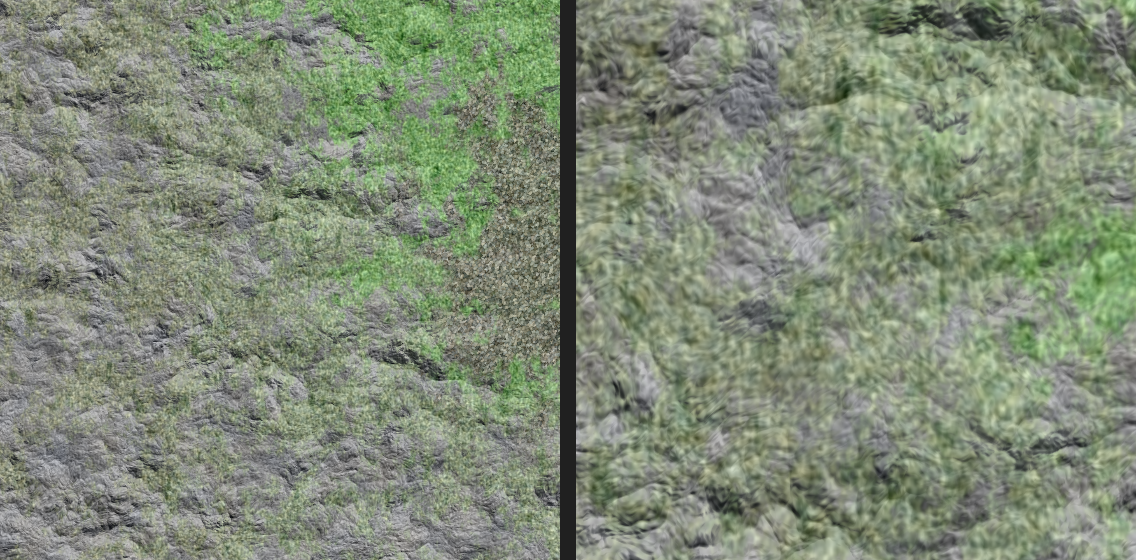
Left: the whole. Right: its middle third, enlarged.
Reproduce this texture procedurally as a three.js fragment shader.

```glsl
#define ROCK vec3(0.52, 0.52, 0.525)
#define SHADOW vec3(0.27, 0.28, 0.30)
#define OLIVE vec3(0.53, 0.55, 0.45)
#define SAGE vec3(0.545, 0.605, 0.48)
#define LUSH vec3(0.45, 0.655, 0.36)
#define GRAVEL vec3(0.48, 0.48, 0.43)
#define RELIEF 0.034
#define GRAIN 0.33
#define GRAVEL_SCALE 185.0
#define LIGHT_DIR vec2(0.45, 0.89)

varying vec2 vUv;

vec2 hash2(vec2 cell) {
  vec3 p = fract(cell.xyx * vec3(0.1031, 0.1030, 0.0973));
  p += dot(p, p.yzx + 33.33);
  return fract((p.xx + p.yz) * p.zy);
}

float corner(vec2 cell, vec2 offset) {
  return dot(hash2(cell) * 2.0 - 1.0, offset);
}

float gradientNoise(vec2 p) {
  vec2 i = floor(p), f = fract(p);
  vec2 u = f * f * f * (f * (f * 6.0 - 15.0) + 10.0);
  vec2 e = vec2(1.0, 0.0);
  return mix(mix(corner(i, f), corner(i + e, f - e), u.x),
             mix(corner(i + e.yx, f - e.yx), corner(i + 1.0, f - 1.0), u.x), u.y);
}

float fbm(vec2 p) {
  float sum = 0.0, amp = 1.0;
  for (int i = 0; i < 5; i++) {
    sum += amp * gradientNoise(p);
    p = mat2(1.6, 1.2, -1.2, 1.6) * p + 17.3;
    amp *= 0.5;
  }
  return sum;
}

// Creased rock surface with sharp valleys, folds leaning to the upper right
float rockHeight(vec2 p) {
  float sum = 0.0, amp = 0.36;
  p = mat2(0.95, -0.4, 0.35, 1.1) * p * 6.5;
  for (int i = 0; i < 6; i++) {
    sum += amp * abs(gradientNoise(p));
    p = mat2(1.85, 0.75, -0.75, 1.85) * p + 11.7;
    amp *= 0.52;
  }
  return sum;
}

// x: distance to the nearest pebble centre, y: random tone of that pebble
vec2 pebbles(vec2 p) {
  vec2 cell = floor(p), nearest = vec2(9.0, 0.0);
  for (int y = -1; y <= 1; y++) {
    for (int x = -1; x <= 1; x++) {
      vec2 id = cell + vec2(float(x), float(y));
      vec2 rnd = hash2(id);
      float d = length(id + rnd - p);
      if (d < nearest.x) nearest = vec2(d, hash2(id + 71.0).x);
    }
  }
  return nearest;
}

void main() {
  vec2 uv = vUv;
  vec2 warp = 0.022 * vec2(fbm(uv * 9.0), fbm(uv * 9.0 + 31.0));
  vec2 p = uv + warp;

  // Rock relief from the slope toward the light
  float stepSize = 0.0022;
  float slope = (rockHeight(p) - rockHeight(p + LIGHT_DIR * stepSize)) / stepSize;
  float rugged = 1.0 + 0.8 * fbm(uv * 7.0 + 53.0);
  float shade = slope * RELIEF * clamp(rugged, 0.5, 1.6);
  float tone = fbm(uv * 12.0 + 5.0);
  float grit = gradientNoise(uv * 230.0);
  vec3 rock = ROCK + 0.05 * tone + 0.16 * grit + clamp(shade, -0.27, 0.18);
  rock += vec3(0.025, 0.005, -0.03) * fbm(uv * 14.0 + 83.0);

  // Small crevices below ledges, gathered in rugged zones
  float ledge = fbm(p * vec2(15.0, 21.0) + 23.0) + 0.25 * (rugged - 1.0);
  float crevice = smoothstep(0.26, 0.56, ledge - 0.9 * shade);
  rock = mix(rock, SHADOW + 0.7 * shade + 0.12 * grit, 0.7 * crevice);

  // Grass tint, from olive at the left to lush at the upper right
  float patches = fbm(p * 9.0 + 61.0);
  float wear = fbm(uv * vec2(44.0, 32.0) + 13.0);
  float lushSide = uv.x - 0.42 - 0.6 * (1.0 - uv.y) + 0.42 * patches + 0.2 * wear;
  float lush = smoothstep(-0.1, 0.24, lushSide) * smoothstep(0.2, 0.36, uv.y);
  float sage = smoothstep(0.1, 0.6, uv.x + 0.4 * tone);
  vec3 grass = mix(mix(OLIVE, SAGE, sage), LUSH, 0.9 * lush);

  // Fine blades and hanging darker streaks
  float blades = gradientNoise(uv * vec2(240.0, 195.0) + 7.0)
               + 0.6 * gradientNoise(uv * vec2(125.0, 85.0) + 3.0);
  float streaks = fbm(uv * vec2(48.0, 20.0) + 41.0);
  grass += GRAIN * blades * vec3(1.0, 0.97, 0.92);
  grass -= vec3(0.15, 0.12, 0.14) * smoothstep(0.08, 0.5, streaks);
  grass += vec3(0.06, 0.02, -0.06) * gradientNoise(uv * 95.0 + 19.0);
  grass += 0.6 * clamp(shade, -0.25, 0.15) + 0.03 * tone;

  // Cover thins out toward the left and the bottom
  float bias = 0.14 * smoothstep(0.0, 0.6, uv.x) + 0.18 * smoothstep(0.05, 0.45, uv.y) - 0.17;
  float cover = 0.8 * fbm(p * vec2(8.0, 9.0) + 97.0) + 0.7 * wear + 0.2 * blades;
  cover += bias + 0.08 * lush;
  cover = smoothstep(-0.26, 0.28, cover) * (1.0 - 0.75 * crevice);
  vec3 color = mix(rock, grass, 0.88 * cover);

  // Fine gravel bed at the right, broken by green tufts
  vec2 pebble = pebbles(uv * GRAVEL_SCALE + 0.8 * blades);
  vec3 gravel = GRAVEL + 0.32 * (pebble.y - 0.5) + 0.3 * (0.4 - pebble.x) + 0.2 * grit;
  gravel += vec3(0.05, 0.0, -0.05) * (fract(pebble.y * 7.0) - 0.5) + 0.3 * shade;
  float bed = length((uv - vec2(0.95, 0.55)) / vec2(0.17, 0.3));
  bed += 1.0 * patches + 0.7 * wear;
  color = mix(color, gravel, 0.88 * (1.0 - smoothstep(0.55, 1.15, bed)));

  gl_FragColor = vec4(clamp(color, 0.0, 1.0), 1.0);
}
```
